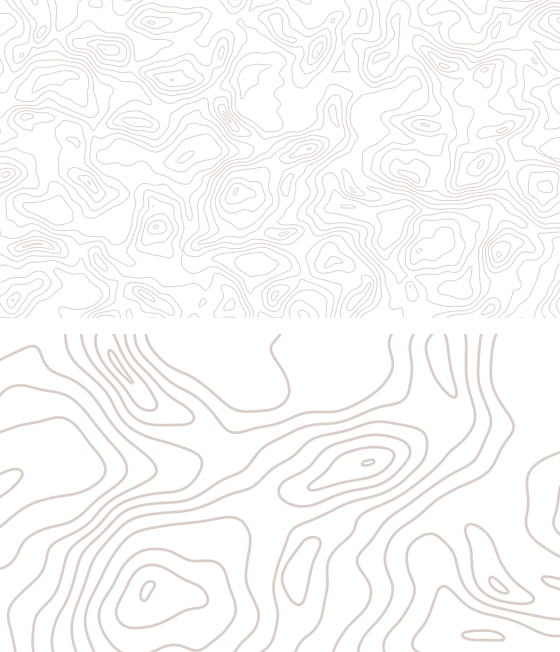
Top, the full canvas; bottom, a detail of the centre.
This pattern is drawn by a WebGL 2 fragment shader. Its source:

```glsl
#version 300 es
precision highp float;
// Topographic contour lines: thin, evenly spaced warm-grey isolines on white.
// Scattered cones of varied altitude merge by a smooth minimum, so the slope
// stays nearly constant; noise bends the ground and each level gets a line.

#define HILL_FREQ vec2(4.6, 5.4)  // hills per canvas height
#define LEVELS 9.0                // contour levels per hill spacing
#define LINE_WIDTH 0.0028         // in canvas heights
#define SOFTNESS 1.15             // edge ramp, in pixels
#define ALTITUDE_RANGE 0.55       // spread of summit altitudes
#define SADDLE_SHARPNESS 7.0      // higher values crease the valleys
#define STRETCH vec2(0.8, 1.35)   // slopes along and across each hill
#define BEND 0.45                 // broad sideways warp, in hills
#define WIGGLE 0.11               // fine sideways warp, in hills
#define PAPER vec3(1.0)
#define INK vec3(0.85, 0.805, 0.78)

uniform vec2 u_resolution;
out vec4 fragColor;

float hash(vec2 p) {
    return fract(sin(dot(p, vec2(127.1, 311.7))) * 43758.5453);
}

// Contribution of one lattice corner with a random unit gradient
float cornerSlope(vec2 cell, vec2 offset) {
    float angle = 6.28319 * hash(cell);
    return dot(vec2(cos(angle), sin(angle)), offset);
}

float gradientNoise(vec2 p) {
    vec2 cell = floor(p);
    vec2 f = p - cell;
    vec2 blend = f * f * f * (f * (f * 6.0 - 15.0) + 10.0);
    vec2 e = vec2(1.0, 0.0);
    float bottom = mix(cornerSlope(cell, f),
                       cornerSlope(cell + e.xy, f - e.xy), blend.x);
    float top = mix(cornerSlope(cell + e.yx, f - e.yx),
                    cornerSlope(cell + e.xx, f - e.xx), blend.x);
    return mix(bottom, top, blend.y);
}

vec2 noisePair(vec2 p) {
    return vec2(gradientNoise(p + 31.4), gradientNoise(p + 73.8));
}

// Smooth minimum over randomly turned elliptic cones, one per cell
float hills(vec2 p) {
    vec2 home = floor(p);
    float sum = 0.0;
    for (int y = -2; y <= 2; y++) {
        for (int x = -2; x <= 2; x++) {
            vec2 cell = home + vec2(x, y);
            vec2 jitter = vec2(hash(cell), hash(cell + 57.3));
            vec2 offset = p - cell - mix(vec2(0.1), vec2(0.9), jitter);
            float angle = 3.14159 * hash(cell + 19.7);
            vec2 axis = vec2(cos(angle), sin(angle));
            vec2 local = vec2(dot(offset, axis),
                              dot(offset, vec2(-axis.y, axis.x)));
            float depth = length(local * STRETCH)
                        + ALTITUDE_RANGE * hash(cell + 83.1);
            sum += exp(-SADDLE_SHARPNESS * depth);
        }
    }
    return -log(sum) / SADDLE_SHARPNESS;
}

// Terrain depth, measured in contour levels
float terrain(vec2 pos) {
    vec2 p = pos * HILL_FREQ + 17.3;
    float region = 0.6 * gradientNoise(p * 0.37);
    p += BEND * noisePair(p * 1.2) + WIGGLE * noisePair(p * 3.3);
    return LEVELS * (hills(p) + region);
}

void main() {
    float pixel = 1.0 / u_resolution.y;
    vec2 pos = gl_FragCoord.xy * pixel;

    // Slope by central differences
    vec2 e = vec2(0.001, 0.0);
    float depth = terrain(pos);
    vec2 slope = vec2(terrain(pos + e.xy) - terrain(pos - e.xy),
                      terrain(pos + e.yx) - terrain(pos - e.yx)) / (2.0 * e.x);

    // Distance to the nearest level, as a smooth-edged line
    float levelGap = abs(fract(depth) - 0.5);
    float dist = levelGap / max(length(slope), 0.001);
    float ramp = SOFTNESS * pixel;
    float ink = clamp((0.5 * LINE_WIDTH - dist) / ramp + 0.5, 0.0, 1.0);

    fragColor = vec4(mix(PAPER, INK, ink), 1.0);
}
```
